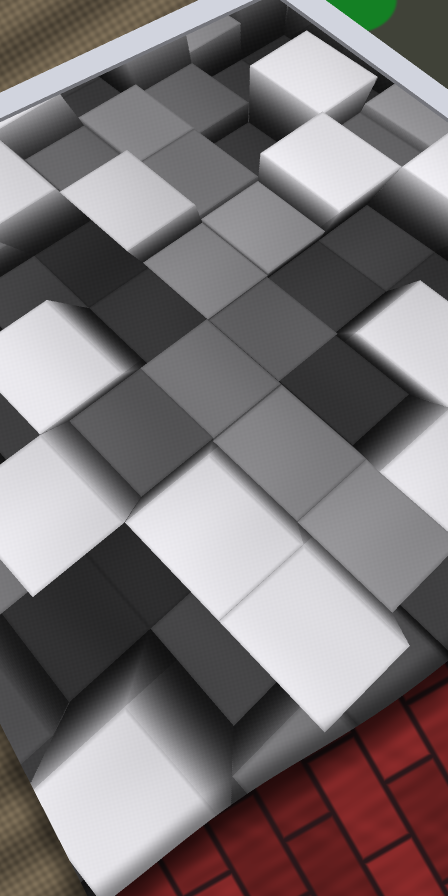
Reproduce this pattern procedurally as a WebGL 1 fragment shader.

```glsl
precision highp float;
// Cloth printed with raised grey and white blocks, lying over red bricks.
// A skewed perspective grid gives each cell a height; layers are searched
// from the top down, so tall blocks spread outward from a vanishing point.
uniform vec2 u_resolution;

float hash(vec2 p) {
  return fract(sin(dot(p, vec2(127.1, 311.7))) * 4375.85);
}

// Canvas position to skewed, foreshortened grid coordinates
vec2 gridAt(vec2 p) {
  vec2 q = p - vec2(0.469, 0.716);
  q /= 1.0 + 0.4 * q.y;
  return vec2(dot(q, vec2(3.2, 4.33)), dot(q, vec2(-4.16, 4.76)));
}

// Grid position seen through a layer at height h
vec2 layerAt(vec2 p, float h) {
  vec2 vanish = vec2(0.547, 0.755);
  return gridAt(vanish + (p - vanish) / (1.0 + h));
}

// Height (x) and top tone (y) of a cell; the middle of the cloth stays low
vec2 block(vec2 cell) {
  float kind = mod(cell.x + 5.0 * cell.y, 13.0);
  float vary = hash(cell) - 0.5;
  float rise = smoothstep(0.3, 2.0, length(cell + vec2(0.5, 1.0)));
  bool white = abs(kind - 4.0) < 0.5 || abs(kind - 6.5) < 0.8 || abs(kind - 10.0) < 0.5;
  if (white) return vec2(0.06 + (0.21 + 0.05 * vary) * rise, mix(0.5, 0.89, rise) + 0.04 * vary);
  if (kind < 2.5) return vec2(0.07 + 0.06 * rise, 0.51 + 0.12 * vary);
  if (abs(kind - 5.0) < 0.5 || abs(kind - 8.0) < 0.5) return vec2(0.04 + 0.05 * rise, 0.36 + 0.14 * vary);
  return vec2(0.0, 0.21 + 0.1 * vary);
}

vec3 cloth(vec2 p) {
  vec2 cell = vec2(0.0);
  vec2 info = vec2(0.0);
  float h = 0.0;
  for (int i = 0; i <= 64; i++) {
    h = 0.32 * (1.0 - float(i) / 64.0);
    cell = floor(layerAt(p, h));
    info = block(cell);
    if (info.x >= h) break;
  }
  vec2 local = layerAt(p, info.x) - cell;
  vec2 inset = min(local, 1.0 - local);
  float edge = min(inset.x, inset.y);
  float tone;
  if (edge >= 0.0) {
    // Top face: soft gradient with a thin worn rim
    tone = info.y * (0.94 + 0.1 * local.y);
    tone *= mix(0.86, 1.0, smoothstep(0.0, 0.035, edge));
  } else {
    // Side face fades into shadow toward its foot
    float climb = clamp(h / max(info.x, 0.01), 0.0, 1.0);
    tone = mix(0.09, info.y * 0.85, pow(climb, 1.7));
    tone *= local.x < 0.0 || local.x > 1.0 ? 0.85 : 1.0;
  }
  // Weave and faint mottling
  tone += 0.008 * sin(p.x * 420.0 + p.y * 260.0) * sin(p.y * 410.0 - p.x * 230.0);
  tone += 0.012 * sin(p.x * 17.0 + 2.0 * sin(p.y * 11.0));
  return tone * vec3(0.995, 0.99, 1.01);
}

vec3 bricks(vec2 p) {
  vec2 q = vec2(dot(p, vec2(0.5, 0.87)) / 0.26, dot(p, vec2(0.87, -0.5)) / 0.13);
  q.x += 0.5 * mod(floor(q.y), 2.0);
  vec2 f = fract(q);
  vec2 gap = min(f, 1.0 - f) * vec2(0.26, 0.13);
  float wear = 0.05 * sin(p.x * 47.0 + 3.0 * sin(p.y * 39.0)) + 0.04 * sin(p.y * 131.0 + p.x * 83.0);
  vec3 red = vec3(0.43, 0.13, 0.13) * (0.85 + 0.35 * hash(floor(q)) + wear);
  return mix(vec3(0.16, 0.09, 0.1), red, smoothstep(0.002, 0.011, min(gap.x, gap.y)));
}

vec3 burlap(vec2 p) {
  float weave = sin(p.x * 230.0 + p.y * 60.0) * sin(p.y * 240.0 - p.x * 50.0);
  float fold = sin(p.x * 22.0 + p.y * 35.0);
  return vec3(0.43, 0.38, 0.3) * (0.9 + 0.12 * weave + 0.16 * fold);
}

vec3 scene(vec2 p) {
  // Signed distances to the four cloth borders, positive inside
  float topLeft = (p.y + 0.467 * p.x - 0.273) / 1.1;
  float topRight = (p.y - 0.73 * p.x + 0.456) / 1.24;
  float bottom = (2.17 - p.y - 0.7 * p.x + 0.012 * sin(p.x * 9.0)) / 1.22;
  float left = (1.615 - p.y + 1.97 * p.x) / 2.21;
  float upper = min(topLeft, topRight);
  if (upper < 0.0) {
    // Pale margin with a thin rim, then the clutter behind it
    if (upper > -0.06) return vec3(0.82, 0.83, 0.87) * (upper > -0.008 ? 0.55 : 1.0);
    if (topLeft < topRight) return burlap(p);
    float leaf = 1.0 - smoothstep(0.09, 0.1, length((p - vec2(0.79, 0.0)) * vec2(1.0, 1.3)));
    return mix(vec3(0.25, 0.26, 0.22), vec3(0.08, 0.5, 0.14), leaf);
  }
  if (left < 0.0) return burlap(p) * (0.6 + 0.4 * smoothstep(0.0, 0.06, -left));
  if (bottom < 0.0) return bricks(p) * (0.35 + 0.65 * smoothstep(0.0, 0.09, -bottom));
  // The lower edge curls away into shade
  return cloth(p) * mix(0.55, 1.0, smoothstep(0.0, 0.06, bottom));
}

void main() {
  vec3 sum = vec3(0.0);
  for (int i = 0; i < 4; i++) {
    vec2 shift = vec2(mod(float(i), 2.0), floor(float(i) / 2.0)) * 0.5 - 0.25;
    vec2 uv = (gl_FragCoord.xy + shift) / u_resolution;
    sum += scene(vec2(uv.x, 2.0 - 2.0 * uv.y));
  }
  gl_FragColor = vec4(sum / 4.0, 1.0);
}
```
